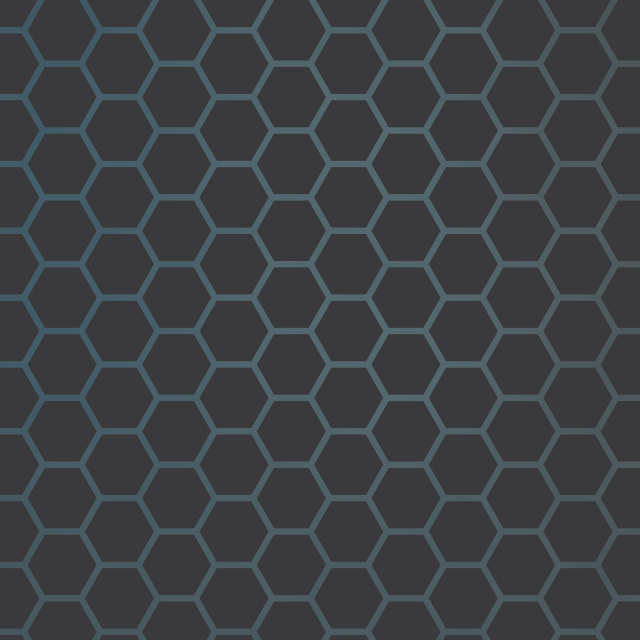
A Shadertoy shader for this pattern:

```glsl
// Honeycomb of thin steel-blue lines on charcoal, flat-topped cells.
// The nearest cell of two interleaved lattices gives the distance to the line;
// a broad gradient and faint value noise tint the lines across the canvas.

float hash(vec2 p) {
    return fract(sin(dot(p, vec2(127.1, 311.7))) * 43758.5453);
}

float valueNoise(vec2 p) {
    vec2 i = floor(p), f = fract(p);
    f = f * f * (3.0 - 2.0 * f);
    return mix(mix(hash(i), hash(i + vec2(1, 0)), f.x),
               mix(hash(i + vec2(0, 1)), hash(i + vec2(1, 1)), f.x), f.y);
}

// Distance to the nearest cell border; cells are one unit high
float hexBorder(vec2 p) {
    vec2 period = vec2(sqrt(3.0), 1.0);
    vec2 a = mod(p, period) - 0.5 * period;
    vec2 b = mod(p - 0.5 * period, period) - 0.5 * period;
    vec2 cell = abs(dot(a, a) < dot(b, b) ? a : b);
    return 0.5 - max(cell.y, dot(cell, vec2(0.5 * sqrt(3.0), 0.5)));
}

// Blue at the left, brightest above the middle, greyer right and below
vec3 lineTint(vec2 uv) {
    vec3 tint = mix(vec3(0.26, 0.36, 0.41), vec3(0.325, 0.405, 0.435),
                    smoothstep(0.0, 0.55, uv.x));
    tint = mix(tint, vec3(0.305, 0.35, 0.365), smoothstep(0.6, 1.0, uv.x));
    tint = mix(tint, vec3(0.29, 0.345, 0.365), 0.75 * smoothstep(0.5, 0.0, uv.y));
    tint *= 1.0 - 0.03 * smoothstep(0.75, 1.0, uv.y);
    return tint + 0.02 * (valueNoise(uv * 14.0) - 0.5);
}

void mainImage(out vec4 fragColor, in vec2 fragCoord) {
    vec2 uv = fragCoord / iResolution.xy;

    // Cells are very slightly narrower than regular hexagons
    vec2 p = uv * vec2(9.67, 9.576) - vec2(0.938, 0.123);
    float pixel = 9.6 / iResolution.y;

    // Lines over the flat ground
    float line = 1.0 - smoothstep(-0.6 * pixel, 0.6 * pixel, hexBorder(p) - 0.048);
    vec3 color = mix(vec3(0.228, 0.228, 0.236), lineTint(uv), line);

    fragColor = vec4(color, 1.0);
}
```
